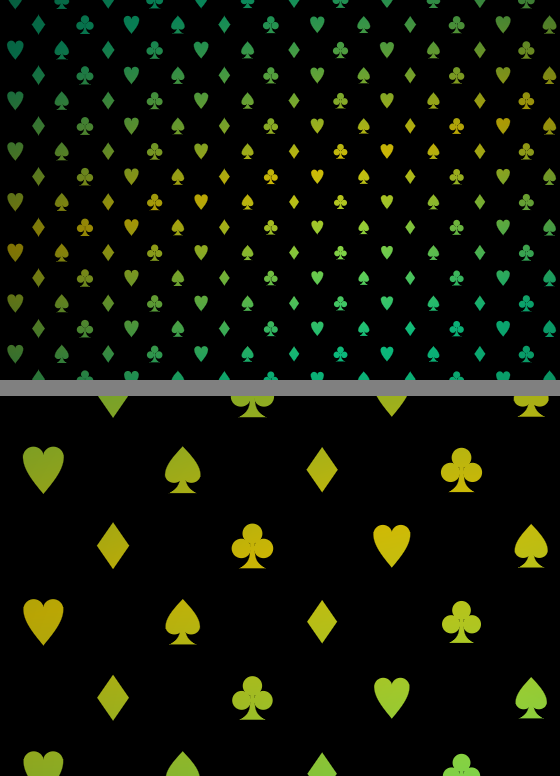
Top: the whole. Bottom: its middle third, enlarged.
Reproduce this pattern procedurally as a Shadertoy shader.

```glsl
const float ROWS = 15.0;                    // row pitches per canvas height
const float COL_PITCH = 1.834;              // column spacing, in row pitches
const vec2  FIRST = vec2(0.603, -0.03);     // centre of the top left symbol
const vec2  FOCUS = vec2(13.8, 9.8);        // brightest, smallest symbols
const float SIZE_MIN = 0.264;               // half height of a symbol at the focus
const float SIZE_GROWTH = 0.0079;
const float DIMMING = 0.034;
const float BAND_SLOPE = 0.258;             // tilt of the yellow band
const float BAND_CENTRE = 9.9;
const float BAND_REACH = 7.5;
const vec3  YELLOW = vec3(0.92, 0.82, 0.02);
const vec3  TEAL = vec3(0.05, 0.84, 0.56);

// Symbols span about -1..1 and expect p.x >= 0 (mirror symmetry)

float diamond(vec2 p) {
    const vec2 halfSize = vec2(0.69, 1.0);
    return (p.x / halfSize.x + abs(p.y) / halfSize.y - 1.0) / length(1.0 / halfSize);
}

float heart(vec2 p) {
    const float lobeY = 0.52;
    float lobe = length(p - vec2(0.41, lobeY)) - 0.43;
    float t = clamp((p.y + 1.0) / (1.0 + lobeY), 0.0, 1.0);
    float halfWidth = 0.84 * t * (1.5 - 0.5 * t * t);
    float taper = max((p.x - halfWidth) / 1.25, p.y - lobeY - 0.1);
    return min(lobe, max(taper, -1.0 - p.y));
}

float stem(vec2 p) {
    float t = clamp(-p.y, 0.0, 1.0);
    float halfWidth = 0.11 + 0.48 * pow(t, 4.0);
    return max((p.x - halfWidth) / 1.3, max(-1.0 - p.y, p.y - 0.3));
}

float spade(vec2 p) {
    float leaf = 0.85 * heart(vec2(p.x / 0.9, (0.2 - p.y) / 0.8));
    return min(leaf, stem(p));
}

float club(vec2 p) {
    float top = length(p - vec2(0.0, 0.54)) - 0.44;
    float side = length(p - vec2(0.49, -0.12)) - 0.43;
    return min(min(top, side), stem(p));
}

float suitDistance(int suit, vec2 p) {
    p.x = abs(p.x);
    if (suit == 0) return diamond(p);
    if (suit == 1) return club(p);
    if (suit == 2) return heart(p);
    return spade(p);
}

void mainImage(out vec4 fragColor, in vec2 fragCoord) {
    // Row pitches, measured from the top left corner
    float unitsPerPixel = ROWS / iResolution.y;
    vec2 pos = vec2(fragCoord.x, iResolution.y - fragCoord.y) * unitsPerPixel;

    // Staggered grid: odd rows shift by half a column
    float row = round(pos.y - FIRST.y);
    float odd = mod(row, 2.0);
    float startX = FIRST.x + 0.5 * odd * COL_PITCH;
    float col = round((pos.x - startX) / COL_PITCH);
    vec2 centre = vec2(startX + col * COL_PITCH, FIRST.y + row);
    int suit = int(mod(col + 2.0 * (1.0 - odd), 4.0));

    // Symbol, larger away from the focus
    float size = SIZE_MIN + SIZE_GROWTH * distance(centre, FOCUS);
    vec2 local = (pos - centre) * vec2(1.0, -1.0) / size;
    float coverage = clamp(0.5 - suitDistance(suit, local) * size / unitsPerPixel, 0.0, 1.0);

    // Tilted yellow band fading to teal, dimmed away from the focus
    float band = abs(pos.y + BAND_SLOPE * pos.x - BAND_CENTRE) / BAND_REACH;
    vec3 tint = mix(YELLOW, TEAL, min(band, 1.0));
    tint *= 1.0 - DIMMING * distance(pos, FOCUS);

    fragColor = vec4(tint * coverage, 1.0);
}
```
